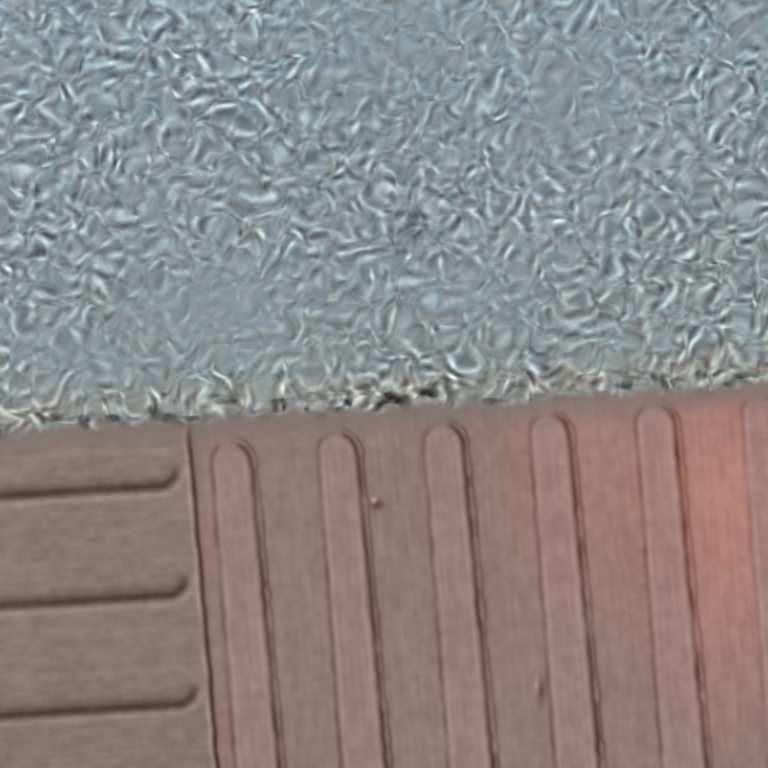
Reproduce this texture procedurally as a WebGL 1 fragment shader.

```glsl
precision highp float;
// Rough blue-grey gravel meeting two ribbed, reddish clay paving tiles.
uniform vec2 u_resolution;

float hash(vec2 p) {
  vec3 q = fract(vec3(p.xyx) * 0.1031);
  q += dot(q, q.yzx + 33.33);
  return fract((q.x + q.y) * q.z);
}

float noise(vec2 p) {
  vec2 i = floor(p), f = fract(p);
  f = f * f * (3.0 - 2.0 * f);
  return mix(mix(hash(i), hash(i + vec2(1, 0)), f.x),
             mix(hash(i + vec2(0, 1)), hash(i + vec2(1, 1)), f.x), f.y);
}

float fbm(vec2 p) {
  float sum = 0.0, amp = 0.5;
  for (int i = 0; i < 4; i++) {
    sum += amp * noise(p);
    p = mat2(1.6, 1.2, -1.2, 1.6) * p + 7.3;
    amp *= 0.5;
  }
  return sum;
}

float bump(float x, float width) {
  return exp(-x * x / (width * width));
}

float blob(vec2 p, vec2 center, vec2 size) {
  vec2 q = (p - center) / size;
  return exp(-dot(q, q));
}

// Short light and dark strokes lying along one direction
float strokes(vec2 p, float angle) {
  float c = cos(angle), s = sin(angle);
  vec2 q = vec2(c * p.x + s * p.y, c * p.y - s * p.x) * vec2(62.0, 112.0) + angle * 17.0 + 40.0;
  return noise(q) - 0.5 * noise(q + vec2(0.2, 1.0)) - 0.5 * noise(q - vec2(0.2, 1.0));
}

// Curly grain built from strokes in three directions, with worn patches
vec3 gravel(vec2 p, float aboveEdge) {
  vec2 warp = vec2(noise(p * 42.0), noise(p * 42.0 + 19.0)) - 0.5;
  vec2 w = p + warp * 0.016;
  float pick = noise(p * 34.0 + 50.0);
  float grain = mix(strokes(w, 1.0), strokes(w, 2.3), smoothstep(0.35, 0.5, pick));
  grain = mix(grain, strokes(w, 0.2), smoothstep(0.58, 0.7, pick));
  float fine = noise(w * 160.0) - noise(w * 160.0 + vec2(0.7, -0.8));

  float worn = blob(p, vec2(0.28, 0.61), vec2(0.11, 0.07))
             + 0.7 * blob(p, vec2(0.10, 0.53), vec2(0.09, 0.05))
             + 0.6 * blob(p, vec2(0.50, 0.93), vec2(0.12, 0.09))
             + 0.6 * blob(p, vec2(0.74, 0.87), vec2(0.07, 0.09))
             + 0.6 * blob(p, vec2(0.60, 0.62), vec2(0.10, 0.05));
  float bright = blob(p, vec2(0.63, 0.88), vec2(0.05, 0.05))
               + 0.6 * blob(p, vec2(0.68, 0.74), vec2(0.10, 0.06))
               + 0.5 * blob(p, vec2(0.20, 0.95), vec2(0.06, 0.05));
  float rim = bump(aboveEdge - 0.025, 0.022);
  float rough = (0.55 + 0.9 * fbm(p * 9.0)) * (1.0 - 0.7 * min(worn, 1.0));

  vec3 col = mix(vec3(0.535, 0.575, 0.575), vec3(0.525, 0.585, 0.615),
                 clamp(aboveEdge * 2.0 + 0.5 * worn, 0.0, 1.0));
  col += 0.035 * (fbm(p * 6.0 + 3.0) - 0.47);
  float light = 0.25 * grain + 0.10 * fine;
  light += 0.16 * max(grain - 0.12, 0.0);
  col += light * rough * (1.0 + 0.25 * rim) * vec3(0.95, 1.05, 1.04);
  col += (0.035 * bright + 0.02 * rim) * (0.6 + 2.0 * grain);
  col += 0.03 * (noise(p * 60.0 + 80.0) - 0.5) * vec3(1.0, -0.1, -0.9);
  col -= 0.13 * blob(p, vec2(0.536, 0.711), vec2(0.016, 0.018));
  return mix(col, col * vec3(1.03, 0.98, 0.94), rim);
}

// Slanted vertical ribs, shadowed along their right side
vec3 rightTile(vec2 p, float slant) {
  float down = 1.0 - p.y;
  float k = clamp(floor((slant - 0.249) / 0.139 + 0.5), 0.0, 5.0);
  float radius = 0.0245 + 0.008 * (down - 0.55);
  vec2 q = vec2(slant - 0.249 - 0.139 * k, 0.397 + 0.0126 * k - p.y);
  float d = length(vec2(q.x, min(q.y, 0.0))) - radius;
  float side = q.x / radius;
  float fade = (1.0 - 0.55 * step(4.5, k)) * (0.6 + 0.7 * noise(vec2(k * 9.0 + side, p.y * 32.0)));
  float wobble = 0.0022 * (noise(vec2(slant * 30.0, p.y * 75.0)) - 0.5);
  float rib = smoothstep(0.004, -0.004, d);

  vec3 col = mix(vec3(0.565, 0.472, 0.442), vec3(0.595, 0.49, 0.465), rib);
  col += vec3(0.13, 0.025, 0.015) * blob(p, vec2(0.95, 0.34), vec2(0.10, 0.22)) * (1.0 - 0.6 * rib);
  col += vec3(0.05, 0.01, 0.005) * blob(p, vec2(0.77, 0.38), vec2(0.12, 0.16)) * (1.0 - 0.5 * rib);
  col -= 0.18 * fade * bump(d - 0.002 + wobble, 0.004) * smoothstep(0.1, 0.9, side);
  col -= 0.09 * fade * bump(d - 0.010 - wobble, 0.003) * smoothstep(0.1, 0.9, side);
  col -= 0.09 * fade * bump(d + wobble, 0.0035) * smoothstep(0.1, 0.9, -side);
  col -= 0.02 * bump(d, 0.006) * smoothstep(0.0, -0.02, q.y);
  col += 0.04 * bump(d + 0.007, 0.003) * abs(side);
  return col + 0.035 * (noise(vec2(slant * 190.0, p.y * 28.0)) - 0.5);
}

// Short horizontal ribs with rounded ends and shadowed undersides
vec3 leftTile(vec2 p, float slant) {
  float h = 1.0 - p.y + 0.063 * p.x;
  float k = clamp(floor((h - 0.622) / 0.143 + 0.5), 0.0, 2.0);
  vec2 q = vec2(slant - 0.153, h - 0.622 - 0.143 * k);
  float d = length(vec2(max(q.x, 0.0), q.y)) - 0.024;
  float under = smoothstep(-0.012, 0.017, q.y);

  vec3 col = mix(vec3(0.575, 0.50, 0.46), vec3(0.525, 0.455, 0.42), 1.0 - p.y);
  col -= 0.18 * bump(d, 0.0065) * under;
  col -= 0.05 * bump(d + 0.008, 0.011) * under;
  col += 0.06 * bump(d - 0.011, 0.005) * under;
  col += 0.02 * bump(d, 0.005) * (1.0 - under);
  return col + 0.03 * (noise(vec2(p.x * 40.0, h * 190.0)) - 0.5);
}

void main() {
  vec2 p = gl_FragCoord.xy / u_resolution;
  float slant = p.x - 0.085 * (1.0 - p.y);
  float edge = p.y - 0.435 - 0.063 * p.x + 0.022 * (fbm(p * 42.0) - 0.47);

  // Tiles, the seam between them, and clay grain
  vec3 tile = mix(leftTile(p, slant), rightTile(p, slant), smoothstep(0.197, 0.201, slant));
  float seam = slant - 0.199 + 0.003 * (noise(p * 40.0) - 0.5);
  tile -= 0.22 * bump(seam, 0.0035);
  tile += 0.11 * bump(seam + 0.007, 0.003) * noise(p * vec2(9.0, 28.0));
  tile += 0.07 * (fbm(p * 85.0) - 0.47) + 0.03 * (fbm(p * 11.0) - 0.47);

  // Pebble and chipped clay
  tile -= 0.22 * blob(p, vec2(0.491, 0.343), vec2(0.008, 0.007));
  tile += vec3(0.32, 0.22, 0.18) * blob(p, vec2(0.487, 0.348), vec2(0.004));
  tile -= 0.17 * blob(p, vec2(0.705, 0.10), vec2(0.006, 0.016));
  tile += 0.14 * blob(p, vec2(0.699, 0.108), vec2(0.004, 0.010));

  // Dusty, flecked transition under the gravel
  tile = mix(tile, vec3(0.50, 0.455, 0.44), 0.75 * smoothstep(-0.04, 0.0, edge));
  vec3 col = mix(tile, gravel(p, edge), smoothstep(-0.006, 0.014, edge));
  col -= 0.22 * bump(edge - 0.012, 0.011) * smoothstep(0.55, 0.85, noise(p * vec2(55.0, 90.0)));
  gl_FragColor = vec4(clamp(col, 0.0, 1.0), 1.0);
}
```
